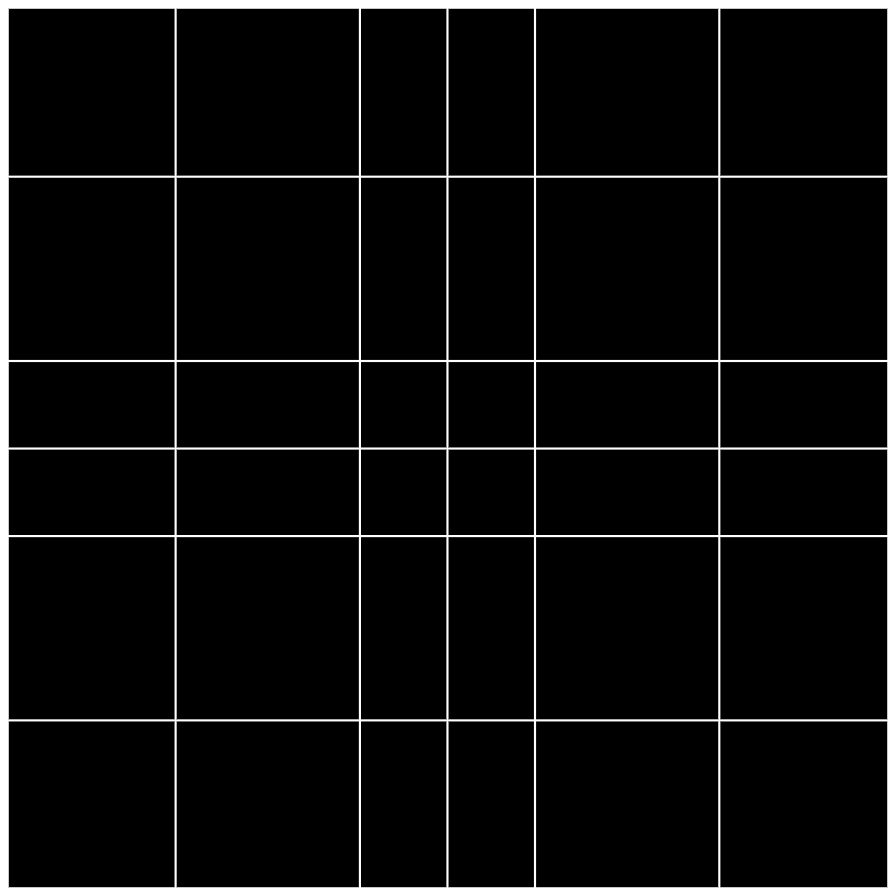
Give the GLSL for this pattern, as a three.js fragment shader.

```glsl
// Black square in a white frame, ruled by a mirrored grid of thin white lines.
varying vec2 vUv;

const vec3 GROUND = vec3(0.0);
const vec3 INK = vec3(1.0);
const vec2 CENTRE = vec2(0.4994);
const float INNER_OFFSET = 0.0977;
const float OUTER_OFFSET = 0.3034;
const float LINE_WIDTH = 0.0024;
const float FRAME_WIDTH = 0.0098;

// Per-axis coverage of a band whose signed distance is negative inside.
vec2 coverage(vec2 signedDistance, vec2 pixel) {
  return clamp(0.5 - signedDistance / pixel, 0.0, 1.0);
}

// Per-axis distance to the nearest line: the middle one or a mirrored pair.
vec2 lineDistance(vec2 p, float inner, float outer) {
  vec2 folded = abs(p);
  vec2 pairs = min(abs(folded - inner), abs(folded - outer));
  return min(folded, pairs);
}

// Per-axis distance to the nearest canvas edge.
vec2 edgeDistance(vec2 uv) {
  return 0.5 - abs(uv - 0.5);
}

void main() {
  vec2 pixel = max(fwidth(vUv), vec2(1e-5));

  // Thin lines across and down
  vec2 toLine = lineDistance(vUv - CENTRE, INNER_OFFSET, OUTER_OFFSET);
  vec2 lines = coverage(toLine - 0.5 * LINE_WIDTH, pixel);

  // Outer frame
  vec2 frame = coverage(edgeDistance(vUv) - FRAME_WIDTH, pixel);

  vec2 marks = max(lines, frame);
  gl_FragColor = vec4(mix(GROUND, INK, max(marks.x, marks.y)), 1.0);
}
```
